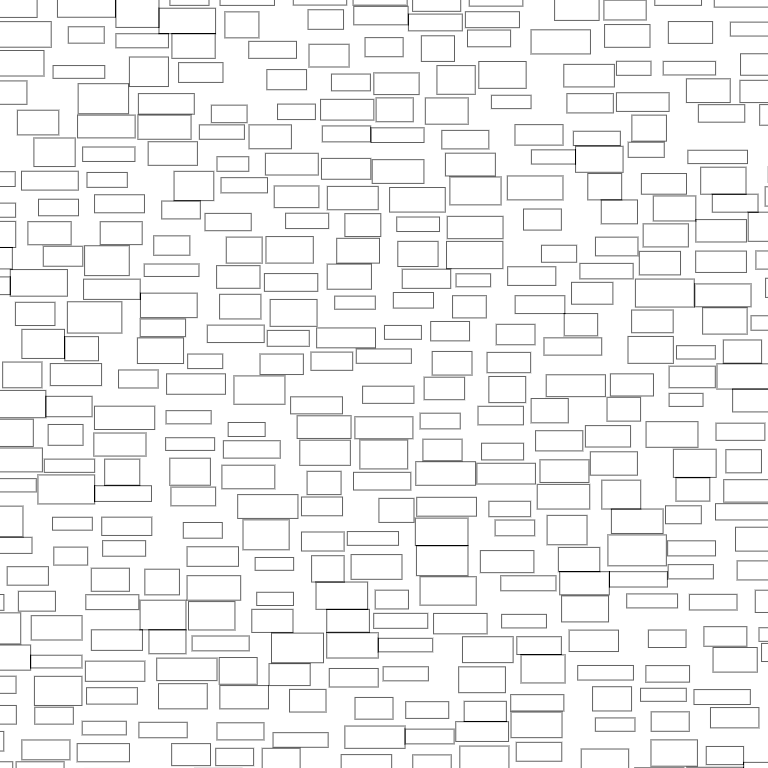
Give the GLSL for this pattern, as a Shadertoy shader.

```glsl
const vec2  GRID       = vec2(12.5, 27.0);      // cells per canvas height
const vec2  MIN_SIZE   = vec2(0.043, 0.0165);   // smallest box
const vec2  MAX_SIZE   = vec2(0.079, 0.0410);   // largest box
const float JITTER     = 0.44;                  // random shift of a node, in cells
const float DRIFT      = 0.40;                  // slow wander of rows and columns
const vec2  DRIFT_RATE = vec2(0.37, 0.43);
const float LINE_WIDTH = 0.00081;
const vec3  PAPER      = vec3(1.0);
const vec3  INK        = vec3(0.0);

vec2 hash22(vec2 p) {
    vec3 q = fract(p.xyx * vec3(0.1031, 0.1030, 0.0973));
    q += dot(q, q.yzx + 33.33);
    return fract((q.xx + q.yz) * q.zy);
}

// Displaced grid node, in canvas units
vec2 node(vec2 id) {
    vec2 drift = DRIFT * sin(id.yx * DRIFT_RATE + vec2(0.7, 2.1));
    return (id + drift + JITTER * (hash22(id + 71.0) - 0.5)) / GRID;
}

// Gap-free irregular tiling: nodes alternately carry vertical and
// horizontal walls, so every face is an axis-aligned rectangle
void tileBounds(vec2 id, out vec2 lo, out vec2 hi) {
    vec2 sw = node(id);
    vec2 se = node(id + vec2(1.0, 0.0));
    vec2 nw = node(id + vec2(0.0, 1.0));
    vec2 ne = node(id + 1.0);
    bool even = mod(id.x + id.y, 2.0) < 0.5;
    lo = even ? vec2(sw.x, se.y) : vec2(nw.x, sw.y);
    hi = even ? vec2(ne.x, nw.y) : vec2(se.x, ne.y);
}

// Distance to the outline of a box placed at random inside its tile
float boxOutline(vec2 p, vec2 id) {
    vec2 lo, hi;
    tileBounds(id, lo, hi);
    vec2 room = hi - lo;
    vec2 size = min(mix(MIN_SIZE, MAX_SIZE, hash22(id + 193.0)), room);
    vec2 center = lo + 0.5 * size + (room - size) * hash22(id + 317.0);
    vec2 q = abs(p - center) - 0.5 * size;
    return abs(max(q.x, q.y));
}

// Antialiased stroke; lines thinner than a pixel fade instead of vanishing
float stroke(float dist, float pixel) {
    float width = LINE_WIDTH / pixel;
    float reach = 0.5 * max(width, 1.0) + 0.5;
    return min(width, 1.0) * clamp(reach - dist / pixel, 0.0, 1.0);
}

void mainImage(out vec4 fragColor, in vec2 fragCoord) {
    float pixel = 1.0 / iResolution.y;
    vec2 p = fragCoord * pixel;
    vec2 cell = floor(p * GRID);

    // Sum the ink of nearby boxes so touching outlines darken
    float ink = 0.0;
    for (int j = -1; j <= 1; j++) {
        for (int i = -1; i <= 1; i++) {
            ink += stroke(boxOutline(p, cell + vec2(i, j)), pixel);
        }
    }
    fragColor = vec4(mix(PAPER, INK, min(ink, 1.0)), 1.0);
}
```
